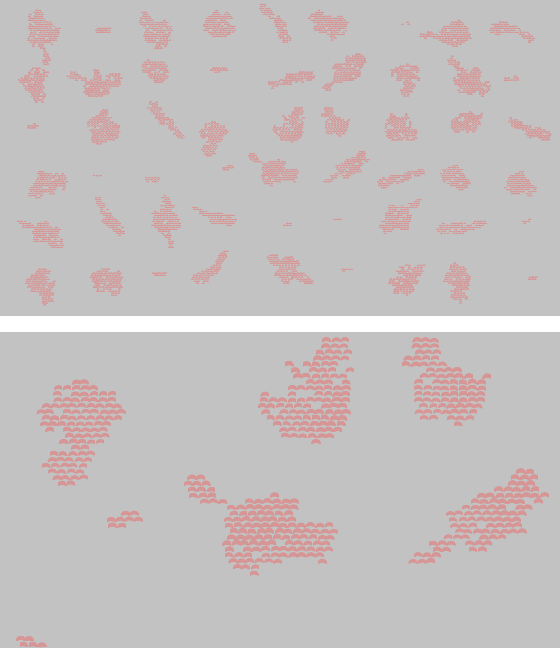
Top: the whole. Bottom: its middle third, enlarged.
Write a Shadertoy shader that draws this pattern.

```glsl
const vec3 GREY = vec3(0.760);
const vec3 PINK = vec3(0.842, 0.590, 0.590);
const vec2 GRID = vec2(9.0, 6.0);
const vec2 CELL = vec2(0.190, 0.156);
const vec2 MARGIN = vec2(0.034, 0.055);
const vec2 GRAIN = vec2(0.0095, 0.0063);

float hash(vec2 p) {
    vec3 q = fract(p.xyx * vec3(0.1031, 0.1030, 0.0973));
    q += dot(q, q.yzx + 33.33);
    return fract((q.x + q.y) * q.z);
}

float noise(vec2 p) {
    vec2 i = floor(p), f = fract(p);
    f = f * f * (3.0 - 2.0 * f);
    return mix(mix(hash(i), hash(i + vec2(1, 0)), f.x),
               mix(hash(i + vec2(0, 1)), hash(i + vec2(1, 1)), f.x), f.y);
}

vec2 direction(float angle) {
    return vec2(cos(angle), sin(angle));
}

float capsule(vec2 p, vec2 a, vec2 b, float radius) {
    vec2 ab = b - a;
    float t = clamp(dot(p - a, ab) / dot(ab, ab), 0.0, 1.0);
    return length(p - a - ab * t) - radius;
}

float ellipse(vec2 p, vec2 radii) {
    return (length(p / radii) - 1.0) * min(radii.x, radii.y);
}

// Short flat fleck
float speck(vec2 p, float size) {
    vec2 reach = vec2(mix(0.006, 0.017, size), 0.001);
    return capsule(p, -reach, reach, mix(0.005, 0.010, size * size));
}

// Bent streak that swells towards one end
float streak(vec2 p, float turn, float bend) {
    vec2 head = 0.062 * direction(turn);
    vec2 tail = -0.062 * direction(turn + bend - 0.5);
    return min(capsule(p, vec2(0), head, 0.017), capsule(p, vec2(0), tail, 0.011));
}

// Rounded body with a lobe, a notch and sometimes a thin arm
float clump(vec2 p, vec2 id) {
    float turn = 6.2832 * hash(id + 11.3);
    vec2 radii = vec2(mix(0.035, 0.053, hash(id + 23.1)),
                      mix(0.030, 0.046, hash(id + 31.7)));
    vec2 lobe = mix(0.035, 0.062, hash(id + 47.9)) * direction(turn);
    float d = min(ellipse(p, radii), capsule(p, vec2(0), lobe, 0.021));
    vec2 notch = 0.050 * direction(turn + 1.2 + hash(id + 53.3));
    d = max(d, 0.020 - length(p - notch));
    if (hash(id + 61.1) < 0.35) {
        vec2 arm = 0.085 * direction(turn + 2.4 + hash(id + 71.9));
        d = min(d, capsule(p, vec2(0), arm, 0.010));
    }
    return d;
}

// Distance to the nearest scattered patch
float patches(vec2 p) {
    vec2 base = floor((p - MARGIN) / CELL);
    float d = 1.0;
    for (int j = -1; j <= 1; j++)
    for (int i = -1; i <= 1; i++) {
        vec2 id = base + vec2(i, j);
        if (any(lessThan(id, vec2(0))) || any(greaterThanEqual(id, GRID))) continue;
        vec2 jitter = vec2(hash(id + 3.7), hash(id + 7.2)) - 0.5;
        vec2 q = p - MARGIN - (id + 0.5) * CELL - jitter * vec2(0.070, 0.050);
        float kind = hash(id + 83.6);
        float ragged = 0.020 * (noise(p * 55.0) - 0.5);
        if (kind < 0.25) d = min(d, speck(q, hash(id + 91.4)));
        else if (kind < 0.37) d = min(d, streak(q, 6.2832 * hash(id + 97.2), hash(id + 103.8)) + 0.5 * ragged);
        else d = min(d, clump(q, id) + ragged);
    }
    return d;
}

// Small arched grain, soft over one pixel
float grain(vec2 p, float density, float pixel) {
    p.y += 90.0 * p.x * p.x - 0.0005;
    float d = capsule(p, vec2(-0.0030, 0), vec2(0.0030, 0), mix(0.0018, 0.0025, density));
    return smoothstep(0.5 * pixel, -0.5 * pixel, d);
}

void mainImage(out vec4 fragColor, in vec2 fragCoord) {
    float pixel = 1.0 / iResolution.y;
    vec2 p = fragCoord * pixel;

    // Rows of grains, each row shifted by its own amount
    vec2 q = p / GRAIN;
    float shift = hash(vec2(floor(q.y), 5.0));
    q.x += shift;
    vec2 id = floor(q);
    vec2 centre = (id + 0.5 - vec2(shift, 0)) * GRAIN;
    vec2 jitter = (vec2(hash(id), hash(id + 17.0)) - 0.5) * vec2(0.0020, 0.0010);

    // Whole grains are kept where their centre lies in a patch
    float kept = step(patches(centre), 0.0) * step(0.06, hash(id + 29.0));
    float ink = kept * grain(p - centre - jitter, noise(centre * 40.0), pixel);
    fragColor = vec4(mix(GREY, PINK, ink), 1.0);
}
```
